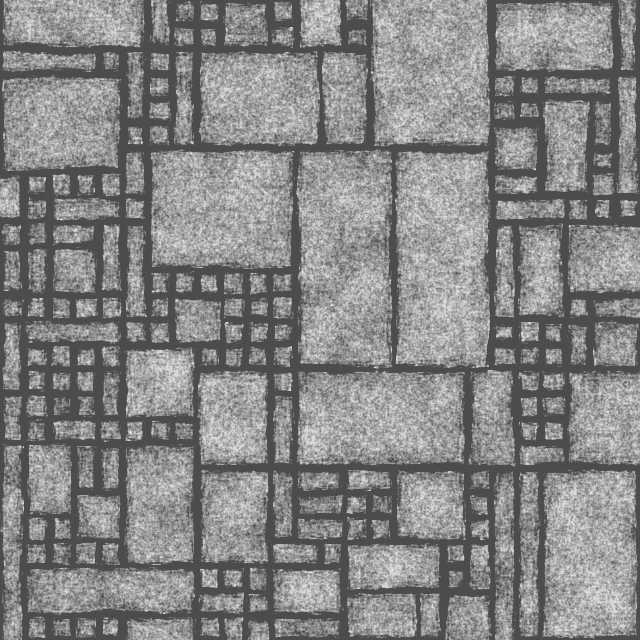
Write a Shadertoy shader that draws this texture.

```glsl
// Draws a wall of weathered grey stone blocks of mixed sizes with dark, ragged mortar joints.

const float UNITS = 26.0;          // layout units along the canvas height
const float SPACING = 6.5;         // mean size of a block group, in units
const float JITTER = 2.2;          // shift of the group borders, in units
const float KEEP_CHANCE = 0.26;    // chance that a block is not split again
const float MAX_AREA = 38.0;       // larger blocks are always split
const int MAX_SPLITS = 7;

const float MORTAR_HALF = 0.115;   // half width of a joint
const float MORTAR_DRIFT = 0.17;   // slow change of joint width
const float MORTAR_RAGGED = 0.11;  // fine wobble of joint edges
const float BEVEL_WIDTH = 0.23;
const float BEVEL_DEPTH = 0.20;
const float MORTAR_TONE = 0.298;
const float STONE_TONE = 0.655;
const float BLOCK_VARIATION = 0.06;
const float CLOUD_CONTRAST = 0.16;
const float GRAIN_CONTRAST = 0.21;
const float STREAK_CONTRAST = 0.24;

float hash(vec2 p) {
    vec3 q = fract(p.xyx * 0.1031);
    q += dot(q, q.yzx + 33.33);
    return fract((q.x + q.y) * q.z);
}

vec2 gradient(vec2 cell) {
    float angle = 6.28318 * hash(cell);
    return vec2(cos(angle), sin(angle));
}

float gradientNoise(vec2 p) {
    vec2 i = floor(p), f = p - i;
    vec2 u = f * f * f * (f * (f * 6.0 - 15.0) + 10.0);
    vec2 dx = vec2(1, 0), dy = vec2(0, 1);
    float bottom = mix(dot(gradient(i), f), dot(gradient(i + dx), f - dx), u.x);
    float top = mix(dot(gradient(i + dy), f - dy), dot(gradient(i + 1.0), f - 1.0), u.x);
    return mix(bottom, top, u.y);
}

// Whole-unit position of the border that runs through a lattice vertex
float border(vec2 vertex, float index) {
    return floor(SPACING * index + JITTER * (2.0 * hash(vertex + 11.0) - 1.0) + 0.5);
}

// Interlocking rectangles: borders alternate in direction, so none runs through
void findGroup(vec2 p, out vec2 lo, out vec2 hi) {
    vec2 home = floor(p / SPACING);
    for (int k = 0; k < 9; k++) {
        vec2 c = home + vec2(k % 3, k / 3) - 1.0;
        float odd = mod(c.x + c.y, 2.0);
        lo = vec2(border(c + vec2(0.0, odd), c.x), border(c + vec2(1.0 - odd, 0.0), c.y));
        hi = vec2(border(c + vec2(1.0, 1.0 - odd), c.x + 1.0), border(c + vec2(odd, 1.0), c.y + 1.0));
        if (all(greaterThanEqual(p, lo)) && all(lessThan(p, hi))) return;
    }
}

// Cuts a group at random whole units until the block around p is kept
void splitBlock(vec2 p, inout vec2 lo, inout vec2 hi) {
    for (int k = 0; k < MAX_SPLITS; k++) {
        vec2 size = hi - lo;
        vec2 key = lo * 1.7 + hi * 3.1 + float(k) * 17.0;
        bool keep = hash(key) < KEEP_CHANCE && size.x * size.y < MAX_AREA;
        if (keep || max(size.x, size.y) < 1.5) return;
        int axis = size.x * mix(0.6, 1.6, hash(key + 5.3)) > size.y ? 0 : 1;
        float cut = lo[axis] + 1.0 + floor(hash(key + 9.7) * (size[axis] - 1.0));
        if (p[axis] < cut) hi[axis] = cut;
        else lo[axis] = cut;
    }
}

void mainImage(out vec4 fragColor, in vec2 fragCoord) {
    vec2 p = fragCoord / iResolution.y * UNITS;
    float pixel = UNITS / iResolution.y;

    // Block layout
    vec2 lo, hi;
    findGroup(p, lo, hi);
    splitBlock(p, lo, hi);
    float seed = hash(lo * 2.3 + hi * 0.7);
    vec2 q = p + floor(seed * 60.0) * vec2(1.37, 2.11);

    // Brushed streaks along each direction
    float upright = gradientNoise(q * vec2(9.0, 1.3)) + 0.6 * gradientNoise(q * vec2(13.0, 4.0));
    float level = gradientNoise(q * vec2(1.3, 9.0) + 40.0) + 0.6 * gradientNoise(q * vec2(4.0, 13.0) + 40.0);
    vec2 streak = vec2(upright, level);

    // Distance to the ragged, slightly skewed block sides
    vec2 drift = vec2(gradientNoise(q * vec2(0.3, 0.4)), gradientNoise(q * vec2(0.4, 0.3) + 70.0));
    vec2 inset = min(p - lo, hi - p) - MORTAR_HALF + MORTAR_DRIFT * drift;
    vec2 ragged = inset + MORTAR_RAGGED * streak;
    float side = min(ragged.x, ragged.y);

    // Broad stains and fine grain
    float cloud = gradientNoise(q * 0.6) + 0.6 * gradientNoise(q * 1.3 + 20.0)
                + 0.45 * gradientNoise(q * 2.4 + 50.0);
    float grain = 0.9 * gradientNoise(q * 4.3) + gradientNoise(q * 7.7 + 30.0)
                + 1.1 * gradientNoise(q * 12.7 + 60.0);

    // Stone face
    vec2 nearSide = exp(-max(inset, 0.0) / 0.35);
    float tone = STONE_TONE + BLOCK_VARIATION * (seed - 0.5);
    tone += CLOUD_CONTRAST * cloud + GRAIN_CONTRAST * grain;
    tone += STREAK_CONTRAST * dot(streak, nearSide);
    tone -= BEVEL_DEPTH * exp(-max(side, 0.0) / BEVEL_WIDTH);
    tone = clamp(tone, MORTAR_TONE, 0.86);

    // Mortar
    float stone = smoothstep(0.0, max(0.08, 1.5 * pixel), side + 0.03 * grain);
    fragColor = vec4(vec3(mix(MORTAR_TONE, tone, stone)), 1.0);
}
```
